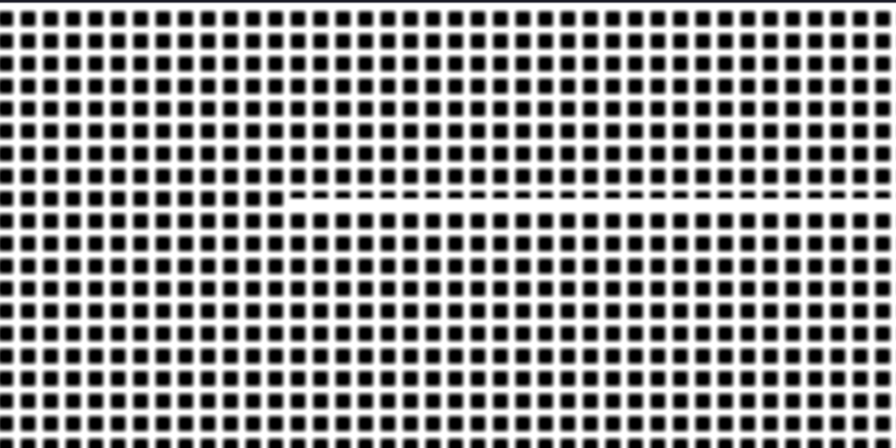
Write a WebGL 1 fragment shader that draws this pattern.

```glsl
precision highp float;
// Grid of soft square black dots on white, with one partly erased row and a dark top edge.

uniform vec2 u_resolution;

// Lengths are in canvas heights; dot radii and cuts are in cells.
#define PITCH 0.0502
#define FIRST_DOT vec2(0.0128, 0.9581)
#define DOT_CORE 0.173
#define DOT_RIM 0.49
#define SQUARENESS 4.0
#define FAULT_ROW -8.0
#define FAULT_COLUMN 13.0
#define FAULT_CUT vec2(-0.11, 0.14)
#define EDGE_FADE vec2(0.991, 0.997)
#define EDGE_COLOR vec3(0.10, 0.10, 0.15)
#define INK vec3(0.0)
#define PAPER vec3(1.0)

// Superellipse radius: between a circle and a square.
float squircleRadius(vec2 p) {
  vec2 q = pow(abs(p) + 1e-5, vec2(SQUARENESS));
  return pow(q.x + q.y, 1.0 / SQUARENESS);
}

// Ink density of the blurred dot, 1 at its core.
float softDot(vec2 p) {
  return 1.0 - smoothstep(DOT_CORE, DOT_RIM, squircleRadius(p));
}

// Keeps only the upper part of the dots along the faulty row.
float faultMask(vec2 cell, vec2 p) {
  float inRow = 1.0 - step(0.5, abs(cell.y - FAULT_ROW));
  float inFault = inRow * step(FAULT_COLUMN - 0.5, cell.x);
  return mix(1.0, smoothstep(FAULT_CUT.x, FAULT_CUT.y, p.y), inFault);
}

void main() {
  vec2 uv = gl_FragCoord.xy / u_resolution.y;

  // Cell index, counted from the top left dot, and offset from its centre
  vec2 grid = (uv - FIRST_DOT) / PITCH;
  vec2 cell = floor(grid + 0.5);
  vec2 p = grid - cell;

  // Dots, with none above the first row
  float ink = softDot(p) * faultMask(cell, p) * (1.0 - step(0.5, cell.y));
  vec3 color = mix(PAPER, INK, ink);

  // Dark line along the top
  color = mix(color, EDGE_COLOR, smoothstep(EDGE_FADE.x, EDGE_FADE.y, uv.y));

  gl_FragColor = vec4(color, 1.0);
}
```
